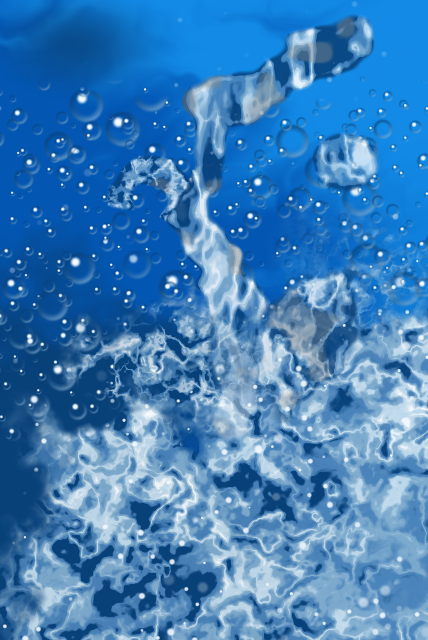
Write a WebGL 2 fragment shader that draws this texture.

```glsl
#version 300 es
precision highp float;
// Splashing blue water: a glassy jet, scattered bubbles and a bright foam bed.

uniform vec2 u_resolution;
out vec4 fragColor;

const vec3 NAVY   = vec3(0.03, 0.25, 0.47);
const vec3 COBALT = vec3(0.01, 0.34, 0.70);
const vec3 AZURE  = vec3(0.07, 0.54, 0.90);
const vec3 STEEL  = vec3(0.30, 0.52, 0.73);
const vec3 MIST   = vec3(0.51, 0.68, 0.81);
const vec3 PALE   = vec3(0.78, 0.87, 0.93);
const vec3 WARM   = vec3(0.58, 0.55, 0.52);
const float FOAM_SCALE = 21.0;
const float FOAM_CONTRAST = 2.5;
const float SPRAY_SCALE = 30.0;
const float SPRAY_CONTRAST = 3.3;
// Jet spine: x, y, radius
const vec3 JET[8] = vec3[8](
  vec3(0.555, 0.940, 0.030), vec3(0.490, 0.912, 0.038),
  vec3(0.430, 0.868, 0.027), vec3(0.330, 0.830, 0.043),
  vec3(0.325, 0.740, 0.011), vec3(0.305, 0.655, 0.032),
  vec3(0.367, 0.535, 0.037), vec3(0.360, 0.330, 0.030));

float hash(vec2 p) {
  vec3 q = fract(p.xyx * 0.1031);
  q += dot(q, q.yzx + 33.33);
  return fract((q.x + q.y) * q.z);
}

vec2 hash2(vec2 p) { return vec2(hash(p), hash(p + 57.3)); }

float noise(vec2 p) {
  vec2 i = floor(p), f = fract(p);
  f = f * f * (3.0 - 2.0 * f);
  return mix(mix(hash(i), hash(i + vec2(1, 0)), f.x),
             mix(hash(i + vec2(0, 1)), hash(i + vec2(1, 1)), f.x), f.y);
}

float fbm(vec2 p) {
  float sum = 0.0, amp = 0.53;
  for (int i = 0; i < 4; i++) {
    sum += amp * noise(p);
    p = mat2(1.6, 1.2, -1.2, 1.6) * p + 11.7;
    amp *= 0.5;
  }
  return sum;
}

// Warped, creased noise: light bent by a rough liquid surface
float ripples(vec2 p) {
  vec2 warp = vec2(fbm(p), fbm(p + 19.0));
  float body = fbm(p + 2.5 * warp);
  float crease = 1.0 - abs(2.0 * noise(p * 1.6 + 4.0 * warp.yx) - 1.0);
  return mix(body, crease, 0.45) - 0.55;
}

vec3 waterRamp(float t) {
  vec3 c = mix(NAVY, STEEL, smoothstep(0.02, 0.30, t));
  c = mix(c, MIST, smoothstep(0.40, 0.68, t));
  c = mix(c, PALE, smoothstep(0.72, 0.95, t));
  return mix(c, vec3(1), smoothstep(1.02, 1.30, t));
}

float jetDistance(vec2 p) {
  float d = 1.0;
  for (int i = 0; i < 7; i++) {
    vec3 a = JET[i], b = JET[i + 1];
    vec2 ab = b.xy - a.xy;
    float h = clamp(dot(p - a.xy, ab) / dot(ab, ab), 0.0, 1.0);
    d = min(d, length(p - a.xy - ab * h) - mix(a.z, b.z, h));
  }
  return d;
}

// Distance to an ellipse, close enough near its edge
float blob(vec2 p, vec2 radii) { return (length(p / radii) - 1.0) * min(radii.x, radii.y); }

vec3 addGlass(vec3 col, vec2 p, float d, vec2 scale, float soft, float opacity) {
  float tone = 0.56 + 3.3 * ripples(p * scale);
  tone += 0.25 * exp(-pow((d + 0.010) / 0.004, 2.0)) - 0.45 * exp(-pow(d / 0.004, 2.0));
  vec3 body = mix(waterRamp(tone), WARM, 0.45 * smoothstep(0.62, 0.8, noise(p * 24.0)));
  return mix(col, body, opacity * (1.0 - smoothstep(-soft, soft, d)));
}

// One bubble or bright dot per cell, kept clear of the cell border
vec3 addBubbles(vec3 col, vec2 p, float cells, float amount) {
  vec2 g = mat2(0.8, 0.6, -0.6, 0.8) * p * cells, id = floor(g);
  vec2 rnd = hash2(id + cells);
  float r = mix(0.13, 0.40, rnd.x * rnd.x);
  vec2 d = (fract(g) - mix(vec2(r + 0.05), vec2(0.95 - r), hash2(id + 31.0))) / r;
  d = d * mat2(0.8, 0.6, -0.6, 0.8);
  float l = length(d), aa = 0.06 + cells / (r * u_resolution.y);
  float on = smoothstep(0.0, 0.1, amount - rnd.y);
  float rim = smoothstep(0.5, 0.95, l) * (1.0 - smoothstep(1.0 - aa, 1.0 + aa, l));
  float lit = 0.5 + 0.5 * dot(d, vec2(0.5, -0.85)) / max(l, 0.01);
  col = mix(col, mix(NAVY, MIST, lit * lit), 0.65 * on * rim);
  float glint = 1.0 - smoothstep(0.12, 0.28 + aa, length(d - vec2(-0.25, 0.4)));
  return mix(col, vec3(0.95, 0.98, 1.0), on * glint * step(0.35, hash(id + 5.0)));
}

float sparkles(vec2 p, float cells, float amount) {
  vec2 g = mat2(0.9, -0.44, 0.44, 0.9) * p * cells, id = floor(g);
  float r = mix(0.07, 0.22, hash(id + 3.0));
  float l = length(fract(g) - mix(vec2(0.3), vec2(0.7), hash2(id + 8.0)));
  return smoothstep(0.0, 0.1, amount - hash(id)) * (1.0 - smoothstep(0.5 * r, r * 1.3, l));
}

void main() {
  vec2 p = gl_FragCoord.xy / u_resolution.y;
  float px = 1.0 / u_resolution.y;
  float swell = fbm(p * vec2(5.0, 9.0) + 2.0 * fbm(p * 6.0)) - 0.5;

  // Deep water
  float light = p.y + 0.45 * (p.x - 0.33) + 0.55 * swell;
  vec3 col = mix(NAVY, COBALT, smoothstep(0.25, 0.58, light));
  col = mix(col, AZURE, smoothstep(0.72, 0.98, light));
  col = mix(col, AZURE, 0.7 * smoothstep(0.44, 0.66, p.x + 0.3 * swell));
  col = mix(col, NAVY, 0.75 * (1.0 - smoothstep(0.0, 0.13, length((p - vec2(0.12, 0.93)) * vec2(0.8, 1.3)))));

  // Bubbles
  float belt = smoothstep(0.2, 0.4, p.y) * (1.0 - smoothstep(0.78, 0.92, p.y));
  for (int i = 0; i < 3; i++)
    col = addBubbles(col, p + float(i) * 3.7, 14.0 + 11.0 * float(i), 0.62 * belt);

  // Sharp spray, then soft foam below it
  float ragged = fbm(p * 17.0) - 0.5;
  float crest = mix(0.36, 0.50, smoothstep(0.34, 0.52, p.x)) + 0.03 * sin(p.x * 31.0 - 5.0);
  float spray = 1.0 - smoothstep(-0.02, 0.025, blob(p - vec2(0.25, 0.43), vec2(0.14, 0.085)) + 0.13 * ragged);
  float veil = smoothstep(0.40, 0.60, p.x) * (1.0 - smoothstep(0.48, 0.66, p.y + 0.4 * ragged));
  float sprayTone = 0.36 + SPRAY_CONTRAST * ripples(p * SPRAY_SCALE);
  col = mix(col, waterRamp(sprayTone), max(0.8 * spray, 0.65 * veil) * smoothstep(-0.05, 0.35, sprayTone));
  float foam = 1.0 - smoothstep(-0.03, 0.03, p.y - crest + 0.16 * ragged);
  foam *= smoothstep(0.02, 0.10, p.x + 0.12 * ragged + 0.25 * max(0.2 - p.y, 0.0));
  float calm = smoothstep(0.35, 0.65, p.x) * (1.0 - smoothstep(0.10, 0.35, p.y));
  float shade = 0.30 * (1.0 - smoothstep(0.0, 0.22, p.y)) * (1.0 - smoothstep(0.1, 0.5, p.x));
  float foamTone = 0.54 - shade + FOAM_CONTRAST * (1.0 - 0.5 * calm) * ripples(p * FOAM_SCALE + 40.0);
  col = mix(col, waterRamp(foamTone), 0.94 * foam);

  // Glassy hump, curl, drops and jet
  float wobble = 0.022 * (noise(p * 38.0) - 0.5) + 0.02 * (noise(p * 15.0) - 0.5);
  vec2 h = mat2(0.88, 0.47, -0.47, 0.88) * (p - vec2(0.485, 0.47));
  col = addGlass(col, p, blob(h, vec2(0.065, 0.115)) + wobble, vec2(30.0, 24.0), 0.004 + px, 0.75);
  vec2 c = p - vec2(0.235, 0.685);
  float curl = max(abs(length(c) - 0.048) - 0.020, -c.y - 0.02 - 0.2 * c.x);
  col = addGlass(col, p, curl + 0.5 * wobble, vec2(38.0), 0.001 + px, 0.8);
  float drops = min(blob(p - vec2(0.540, 0.748), vec2(0.050, 0.043)),
                    blob(p - vec2(0.538, 0.518), vec2(0.021, 0.028)));
  col = addGlass(col, p, drops + 0.2 * wobble, vec2(17.0, 13.0), 0.002 + px, 0.75);
  col = addGlass(col, p, jetDistance(p) + wobble, vec2(17.0, 9.0), 0.003 + px,
                 mix(0.4, 0.88, smoothstep(0.42, 0.56, p.y)));

  // Glints
  float gleam = sparkles(p, 42.0, 0.05 + 0.16 * max(foam, veil));
  gleam = max(gleam, sparkles(p + 5.0, 24.0, 0.04 + 0.10 * foam));
  fragColor = vec4(mix(col, vec3(0.96, 0.98, 1.0), 0.9 * gleam), 1.0);
}
```
